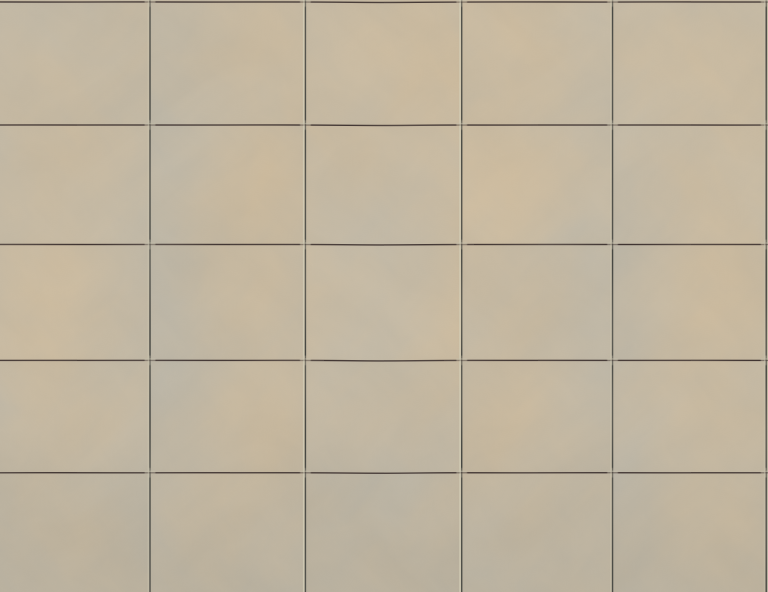
Give the GLSL for this texture, as a WebGL 1 fragment shader.

```glsl
precision highp float;
// Beige stone cladding: five by five wide panels with thin dark joints and pale clips at the crossings.

uniform vec2 u_resolution;

float hash(vec2 p) {
  return fract(sin(dot(p, vec2(127.1, 311.7))) * 43758.5453);
}

// Antialiased coverage of a line with the given half width
float band(float d, float halfWidth, float pixel) {
  return clamp((d + halfWidth) / pixel + 0.5, 0.0, 1.0)
       - clamp((d - halfWidth) / pixel + 0.5, 0.0, 1.0);
}

// Layered, warped sines for soft clouds, about -1 to 1
float clouds(vec2 p) {
  float sum = 0.0;
  float amplitude = 0.5;
  for (int i = 0; i < 4; i++) {
    p += 0.7 * sin(p.yx * 1.3 + float(i) * 1.9);
    sum += amplitude * sin(p.x + 0.6 * p.y) * cos(p.y - 0.4 * p.x);
    p = mat2(1.5, 1.1, -1.1, 1.5) * p;
    amplitude *= 0.55;
  }
  return sum;
}

void main() {
  vec2 uv = gl_FragCoord.xy / u_resolution;
  float aspect = u_resolution.x / u_resolution.y;
  float pixel = 1.0 / u_resolution.y;

  // Slightly uneven joint positions: panel index and nearest signed distance
  vec2 panel = vec2(0.0);
  vec2 d = vec2(1.0);
  for (int i = 1; i <= 5; i++) {
    float n = float(i);
    float jointX = n / 5.0 - 0.0035 + 0.0006 * (n - 3.0) + 0.005 * exp(-1.6 * (n - 2.8) * (n - 2.8));
    float jointY = n / 5.0 - 0.0131 + 0.003 * (n - 3.2) * (n - 3.2);
    // The middle column sags a little
    jointY -= 0.0008 * exp(-250.0 * (uv.x - 0.5) * (uv.x - 0.5));
    vec2 offset = (uv - vec2(jointX, jointY)) * vec2(aspect, 1.0);
    panel += step(0.0, offset);
    if (abs(offset.x) < abs(d.x)) d.x = offset.x;
    if (abs(offset.y) < abs(d.y)) d.y = offset.y;
  }
  vec2 local = uv * 5.0 - panel - 0.5;

  // Panel face: broad warm and cool stains, its own tone, faint grain
  float tone = hash(panel + 3.0) - 0.5;
  float stain = clouds(uv * vec2(13.0, 9.0) + panel * vec2(2.7, 4.1));
  float fine = clouds(uv * vec2(65.0, 42.0) + panel * 5.3);
  float sweep = cos(21.3 * (uv.x - 0.05)) * sin(3.14 * uv.y);
  float crown = exp(-30.0 * (uv.x - 0.52) * (uv.x - 0.52)) * smoothstep(0.5, 0.85, uv.y);
  float warmth = 0.45 * stain + 0.3 * tone + 0.12 * fine + 0.45 * sweep + 0.4 * crown
               + 0.35 * exp(-5.0 * dot(local, local)) + 0.2 * local.x
               - 0.4 * (1.0 - smoothstep(0.05, 0.3, uv.y));
  vec3 color = vec3(0.766, 0.723, 0.642);
  color += warmth * vec3(0.032, 0.007, -0.022);
  color += 0.010 * tone + 0.010 * clouds(uv * 17.0 + panel * 3.1) + 0.003 * fine;
  color -= 0.025 * (1.0 - smoothstep(0.0, 0.35, uv.y));
  color += 0.004 * (hash(floor(uv * vec2(768.0, 590.0))) - 0.5);

  // Soft edge shading beside the joints
  color -= 0.010 * exp(-abs(d.x) / 0.004) + 0.010 * exp(-abs(d.y) / 0.004);

  // Pale bevel left of the upright joints, strongest around the middle column
  float column = floor(uv.x * 5.0 + 0.5);
  float bevel = 0.2 + 0.7 * exp(-(column - 2.5) * (column - 2.5));
  color = mix(color, vec3(0.83, 0.81, 0.72), bevel * band(d.x + 0.0029, 0.0013, pixel));

  // Dark joints, weaker near the crossings
  float gapX = 1.0 - smoothstep(0.007, 0.011, abs(d.x));
  float gapY = 1.0 - smoothstep(0.006, 0.010, abs(d.y));
  float wear = 0.9 + 0.1 * sin(uv.x * 31.0 + panel.y * 2.3) * sin(uv.y * 23.0 + column);
  float upright = band(d.x, 0.0012, pixel) * wear * (1.0 - 0.3 * gapY);
  float level = band(d.y, 0.0012, pixel) * wear * (1.0 - 0.5 * gapX);
  color = mix(color, vec3(0.27, 0.275, 0.255), upright);
  color = mix(color, vec3(0.25, 0.205, 0.195), level);

  // Pale cross-shaped clips
  float clip = max(gapX * band(d.y - 0.0025, 0.0012, pixel),
                   gapY * band(d.x + 0.0025, 0.0012, pixel));
  color = mix(color, vec3(0.77, 0.75, 0.67), 0.45 * clip);

  gl_FragColor = vec4(color, 1.0);
}
```
